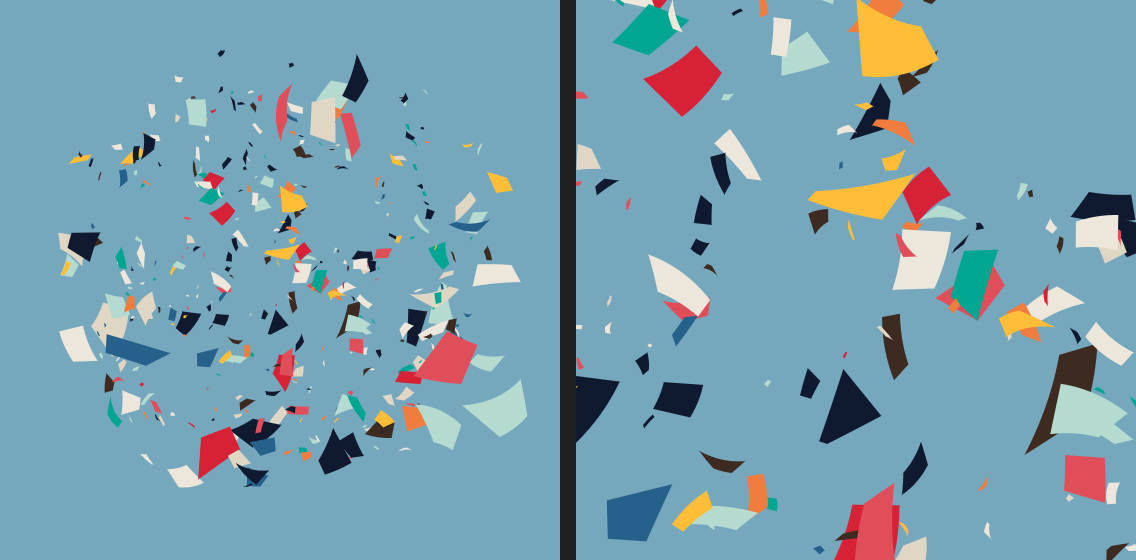
Left, the full canvas; right, a detail of the centre.
Reproduce this background procedurally as a Shadertoy shader.

```glsl
// Clusters of flat, sharp-edged paper shards scattered over a plain blue ground.

const int   CLUSTERS       = 62;
const int   SHARDS         = 6;      // per cluster
const int   EDGES          = 4;      // per shard
const float FIELD_RADIUS   = 0.37;   // extent of the cluster centres
const float FIELD_SQUARE   = 0.025;  // pushes the field out along the diagonals
const float CENTRE_JITTER  = 0.035;
const float INNER_SIZE     = 0.019;  // shard size in the middle of the field
const float OUTER_SIZE     = 0.043;  // shard size at its rim
const float SMALLEST_CHIP  = 0.10;   // relative to the cluster's shard size
const float SPREAD         = 1.75;   // cluster radius in shard sizes
const float REACH          = 6.0;    // culling radius in shard sizes
const float CHIP_STRETCH   = 2.3;
const float SHARD_STRETCH  = 1.3;
const float BEND           = 0.2;
const float ANGLE_JITTER   = 0.6;    // share of the angle between two edges
const float GOLDEN_ANGLE   = 2.39996;
const float TAU            = 6.28319;

const vec3 GROUND = vec3(0.463, 0.659, 0.741);

const int COLOURS = 11;
const vec3 PALETTE[COLOURS] = vec3[](
    vec3(0.93, 0.90, 0.86),   // cream
    vec3(0.88, 0.84, 0.77),   // beige
    vec3(0.71, 0.86, 0.82),   // mint
    vec3(0.06, 0.10, 0.19),   // navy
    vec3(0.24, 0.17, 0.13),   // brown
    vec3(0.15, 0.38, 0.55),   // blue
    vec3(0.00, 0.65, 0.57),   // teal
    vec3(0.88, 0.31, 0.35),   // coral
    vec3(0.84, 0.13, 0.21),   // crimson
    vec3(1.00, 0.74, 0.22),   // yellow
    vec3(0.94, 0.49, 0.24));  // orange
const float WEIGHTS[COLOURS] = float[](
    0.13, 0.10, 0.11, 0.17, 0.12, 0.07, 0.07, 0.07, 0.03, 0.07, 0.06);

vec4 hash4(vec2 p) {
    vec4 q = fract(p.xyxy * vec4(0.1031, 0.1030, 0.0973, 0.1099));
    q += dot(q, q.wzxy + 33.33);
    return fract((q.xxyz + q.yzzw) * q.zywx);
}

vec2 direction(float angle) {
    return vec2(cos(angle), sin(angle));
}

// Weighted choice from the palette
vec3 pickColour(float pick) {
    for (int k = 0; k < COLOURS - 1; k++) {
        pick -= WEIGHTS[k];
        if (pick < 0.0) return PALETTE[k];
    }
    return PALETTE[COLOURS - 1];
}

// Signed distance to a bent, stretched polygon made of random half-planes
float shardDistance(vec2 p, float size, float stretch, float bend, float seed) {
    p.y += bend * p.x * p.x / (size * stretch);
    float dist = -1.0;
    for (int k = 0; k < EDGES; k++) {
        vec4 rnd = hash4(vec2(seed, float(k) + 71.0));
        float turn = float(k) + ANGLE_JITTER * (rnd.x - 0.5);
        vec2 normal = direction(TAU * turn / float(EDGES)) * vec2(1.0 / stretch, stretch);
        float inset = size * mix(0.4, 1.0, rnd.y);
        dist = max(dist, (dot(normal, p) - inset) / length(normal));
    }
    return dist;
}

void mainImage(out vec4 fragColor, in vec2 fragCoord) {
    float canvas = min(iResolution.x, iResolution.y);
    vec2 p = (fragCoord - 0.5 * iResolution.xy) / canvas;
    float pixel = 1.0 / canvas;
    vec3 colour = GROUND;

    for (int i = 0; i < CLUSTERS; i++) {
        // Cluster centre on a jittered sunflower spiral
        vec4 c = hash4(vec2(float(i) + 5.0, 17.0));
        float area = (float(i) + 0.5) / float(CLUSTERS);
        float angle = float(i) * GOLDEN_ANGLE;
        float radius = (FIELD_RADIUS - FIELD_SQUARE * cos(4.0 * angle)) * sqrt(area);
        vec2 centre = radius * direction(angle) + CENTRE_JITTER * (2.0 * c.xy - 1.0);
        float clusterSize = mix(INNER_SIZE, OUTER_SIZE, area) * mix(0.7, 1.3, c.z);
        vec2 local = p - centre;
        if (length(local) > REACH * clusterSize) continue;

        for (int j = 0; j < SHARDS; j++) {
            float seed = float(i * SHARDS + j) + 3.0;
            vec4 a = hash4(vec2(seed, 29.0));
            vec4 b = hash4(vec2(seed, 47.0));

            // Many small chips, few large shards
            float scale = mix(SMALLEST_CHIP, 1.0, a.x * a.x * a.x);
            float stretch = mix(1.0, mix(CHIP_STRETCH, SHARD_STRETCH, scale), a.y);
            vec2 offset = SPREAD * clusterSize * sqrt(a.z) * direction(TAU * a.w);

            vec2 axis = direction(TAU * b.x);
            vec2 q = local - offset;
            q = vec2(dot(q, axis), dot(q, vec2(-axis.y, axis.x)));

            float dist = shardDistance(q, clusterSize * scale, stretch,
                                       BEND * (2.0 * b.y - 1.0), seed);
            float cover = clamp(0.5 - dist / pixel, 0.0, 1.0);
            if (cover > 0.0) colour = mix(colour, pickColour(b.z), cover);
        }
    }
    fragColor = vec4(colour, 1.0);
}
```
